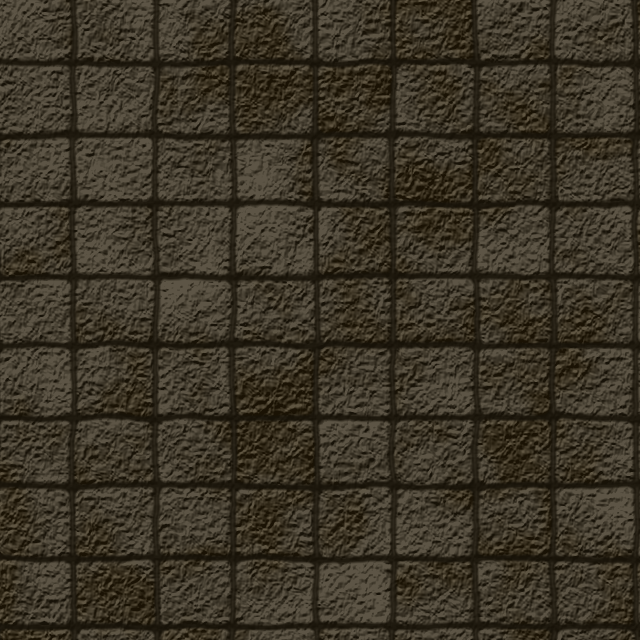
Give the GLSL for this texture, as a WebGL 2 fragment shader.

```glsl
#version 300 es
precision highp float;

uniform vec2 u_resolution;
out vec4 fragColor;

#define GRID vec2(8.0, 9.08)
#define ORIGIN vec2(-0.0065, 0.0208)
#define STAGGER vec2(0.035, 0.035)
#define GROOVE_WIDTH 0.0075
#define CORNER_RADIUS 0.014
#define WOBBLE 0.006
#define GRAIN_SCALE 150.0
#define RELIEF_GAIN 1.5
#define BLOTCH_GAIN 1.0
#define BASE_TONE 0.64
#define DARK_STONE vec3(0.09, 0.07, 0.03)
#define LIGHT_STONE vec3(0.365, 0.335, 0.275)

const float PI = 3.14159265;

float hash(vec2 p) {
    vec3 q = fract(p.xyx * vec3(0.1031, 0.1030, 0.0973));
    q += dot(q, q.yzx + 33.33);
    return fract((q.x + q.y) * q.z);
}

float noise(vec2 p) {
    vec2 i = floor(p), f = fract(p);
    f = f * f * (3.0 - 2.0 * f);
    return mix(mix(hash(i), hash(i + vec2(1, 0)), f.x),
               mix(hash(i + vec2(0, 1)), hash(i + vec2(1, 1)), f.x), f.y);
}

float fbm(vec2 p) {
    float sum = 0.0, weight = 0.5;
    for (int i = 0; i < 4; i++) {
        sum += weight * noise(p);
        p = mat2(1.6, 1.2, -1.2, 1.6) * p + 17.3;
        weight *= 0.5;
    }
    return sum / 0.9375;
}

// Grid coordinates with uneven spacing and slightly wandering joints
vec2 tileSpace(vec2 p) {
    vec2 bend = vec2(noise(p * 17.0), noise(p * 17.0 + 53.0)) - 0.5;
    vec2 ragged = vec2(noise(p * 90.0), noise(p * 90.0 + 31.0)) - 0.5;
    vec2 g = (p + WOBBLE * bend + 0.35 * WOBBLE * ragged - ORIGIN) * GRID;
    vec2 alternate = sin(0.5 * PI * g);
    return g + STAGGER * alternate * alternate;
}

// Distance to the nearest joint on each axis, in canvas units
vec2 jointDistance(vec2 g) {
    return (0.5 - abs(fract(g) - 0.5)) / GRID;
}

// Distance inward from the rounded tile outline, capped at the radius
float edgeDistance(vec2 joint) {
    return CORNER_RADIUS - length(max(CORNER_RADIUS - joint, 0.0));
}

// Rounded tile shoulders plus a leathery grain
float relief(vec2 p) {
    float shoulder = smoothstep(0.001, 0.011, edgeDistance(jointDistance(tileSpace(p))));
    vec2 q = p * GRAIN_SCALE;
    q += 0.8 * vec2(noise(q * 0.4), noise(q * 0.4 + 71.0));
    float grain = noise(q) + 0.5 * noise(q * 1.9 + 11.0);
    return 0.35 * shoulder + grain;
}

void main() {
    vec2 p = gl_FragCoord.xy / u_resolution;
    vec2 g = tileSpace(p);
    vec2 id = floor(g);
    vec2 joint = jointDistance(g);

    // Wear: broad stains shared by neighbours, patches unique to each tile
    float tileTone = hash(id + 7.0) - 0.5;
    float stain = fbm(p * 7.0 + 3.0) - 0.5;
    float patches = fbm(p * 13.0 + 40.0 * hash(id + 19.0)) - 0.5;
    float wear = BLOTCH_GAIN * (0.55 * stain + 0.8 * patches) + 0.14 * tileTone;

    // Relief lit from above and slightly left
    vec2 lightStep = vec2(-0.0011, 0.0026);
    float slope = relief(p) - relief(p + lightStep);
    float tone = clamp(BASE_TONE + wear + RELIEF_GAIN * slope, 0.0, 1.0);

    // Dark joints, with dusty centres along the vertical ones
    float groove = 1.0 - smoothstep(0.0015, GROOVE_WIDTH, edgeDistance(joint));
    float dust = 1.0 - smoothstep(0.0, 0.004, joint.x);
    dust *= smoothstep(0.002, 0.008, joint.y);
    tone = tone * (1.0 - 0.88 * groove) + 0.2 * dust;

    // Worn areas are grey, stained ones amber
    vec3 color = mix(DARK_STONE, LIGHT_STONE, tone);
    float amber = smoothstep(0.0, 0.3, -wear) * (1.0 - groove);
    color += amber * vec3(0.012, 0.002, -0.016);
    fragColor = vec4(max(color, 0.0), 1.0);
}
```
